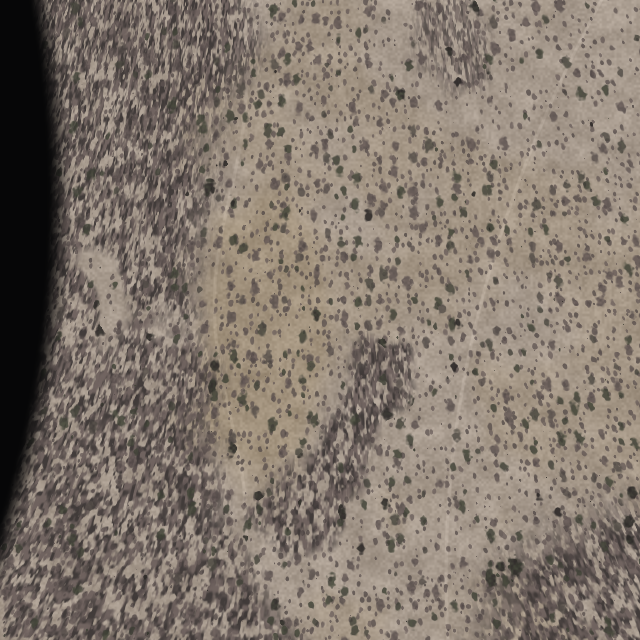
Write a three.js fragment shader that draws this texture.

```glsl
// Aerial view of dry scrubland: pale soil, scattered shrubs, leafless woods and a dark lens rim at left.
varying vec2 vUv;

#define SOIL_PALE vec3(0.72, 0.67, 0.62)
#define SOIL_DULL vec3(0.56, 0.51, 0.46)
#define DRY_GRASS vec3(0.61, 0.54, 0.43)
#define TWIGS vec3(0.41, 0.36, 0.35)
#define SHADE vec3(0.20, 0.18, 0.18)
#define EVERGREEN vec3(0.25, 0.27, 0.21)
#define RIM vec3(0.025, 0.025, 0.028)
#define SHRUB_CELLS 46.0
#define BUSH_CELLS 88.0
#define TREE_CELLS 29.0
#define CROWN_STRETCH 1.5

float hash(vec2 p) {
  return fract(sin(dot(p, vec2(127.1, 311.7))) * 43758.5453);
}

float noise(vec2 p) {
  vec2 i = floor(p), f = fract(p);
  f = f * f * (3.0 - 2.0 * f);
  return mix(mix(hash(i), hash(i + vec2(1.0, 0.0)), f.x),
             mix(hash(i + vec2(0.0, 1.0)), hash(i + 1.0), f.x), f.y);
}

float fbm(vec2 p) {
  float sum = 0.0, gain = 0.53;
  for (int i = 0; i < 4; i++) {
    sum += gain * noise(p);
    p = mat2(1.6, 1.2, -1.2, 1.6) * p + 7.3;
    gain *= 0.5;
  }
  return sum;
}

// Soft blob, 1 inside and 0 outside
float blob(vec2 p, vec2 center, vec2 radius) {
  return 1.0 - smoothstep(0.65, 1.25, length((p - center) / radius));
}

float capsule(vec2 p, vec2 a, vec2 b) {
  vec2 ab = b - a;
  return length(p - a - ab * clamp(dot(p - a, ab) / dot(ab, ab), 0.0, 1.0));
}

// Sideways lean of the crowns, changing across the view
float lean(float x) {
  return mix(0.5, -0.45, x);
}

// Where the closed woods stand, from 0 to 1
float woodland(vec2 p) {
  vec2 q = p + 0.12 * (vec2(fbm(p * 10.0), fbm(p * 10.0 + 31.0)) - 0.5);
  float border = 0.315 + 0.5 * (q.y - 0.53) * (q.y - 0.53);
  float woods = 1.0 - smoothstep(-0.05, 0.025, q.x - border);
  float grove = capsule(q, vec2(0.59, 0.44), vec2(0.47, 0.18));
  woods = max(woods, 1.0 - smoothstep(0.035, 0.07, grove));
  woods = max(woods, blob(q, vec2(0.98, 0.0), vec2(0.23)));
  woods = max(woods, 0.75 * blob(q, vec2(0.70, 0.92), vec2(0.06, 0.07)));
  float clearing = blob(q, vec2(0.16, 0.54), vec2(0.026, 0.065));
  clearing = max(clearing, 0.6 * blob(q, vec2(0.25, 0.48), vec2(0.05, 0.025)));
  return woods * (1.0 - clearing);
}

// Jittered ragged crowns: x = cover, y = random tone
vec2 crowns(vec2 p, float cells, float chance, float salt) {
  vec2 axis = normalize(vec2(lean(p.x), 1.0));
  vec2 grid = p * cells, best = vec2(0.0);
  float ragged = 0.8 * (noise(p * 210.0 + salt) - 0.5);
  for (int y = -1; y <= 1; y++) {
    for (int x = -1; x <= 1; x++) {
      vec2 cell = floor(grid) + vec2(float(x), float(y));
      vec2 id = cell + salt;
      vec2 d = grid - cell - 0.15 - 0.7 * vec2(hash(id), hash(id + 17.3));
      d = vec2(dot(d, vec2(axis.y, -axis.x)), dot(d, axis) / CROWN_STRETCH);
      float size = mix(0.16, 0.36, hash(id + 53.9));
      size *= smoothstep(0.0, 0.12, chance - hash(id + 41.7));
      float cover = 1.0 - smoothstep(0.55, 1.15, length(d) / max(size, 0.001) + ragged);
      if (cover > best.x) best = vec2(cover, hash(id + 71.1));
    }
  }
  return best;
}

void main() {
  vec2 p = vUv;
  float woods = woodland(p);
  float patches = fbm(p * 6.0 + 3.0);
  float grain = noise(p * 260.0);

  // Soil with dry grass, faint tracks and fine grain
  float pale = fbm(p * 34.0) * 0.9 + 0.5 * (grain - 0.5) + 0.15;
  vec3 color = mix(SOIL_DULL, SOIL_PALE, clamp(pale, 0.0, 1.0));
  float grass = blob(p, vec2(0.41, 0.47), vec2(0.10, 0.24)) + 0.5 * smoothstep(0.45, 0.7, patches);
  color = mix(color, DRY_GRASS + 0.12 * (pale - 0.5), 0.55 * min(grass, 1.0));
  float track = abs(p.x - 0.36 - 0.025 * sin(p.y * 9.0));
  track = min(track, abs(p.x - 0.70 - 0.3 * (p.y - 0.2) * p.y));
  color += 0.05 * (1.0 - smoothstep(0.001, 0.004, track)) * (1.0 - woods);

  // Leafless canopy drawn as short leaning streaks
  vec2 s = vec2(p.x - p.y * lean(p.x), p.y);
  float streak = 0.6 * noise(s * vec2(130.0, 75.0)) + 0.4 * noise(s * vec2(270.0, 150.0));
  float canopy = woods * smoothstep(0.27, 0.57, streak + 0.25 * (patches - 0.5));
  vec3 bark = mix(SHADE, TWIGS, smoothstep(0.15, 0.75, noise(s * vec2(190.0, 100.0) + 9.0)));
  color = mix(color, bark, 0.88 * canopy);

  // Small bushes, shrubs, then evergreen trees gathered along the wood edges
  float open = smoothstep(0.25, 0.7, patches);
  vec2 bush = crowns(p, BUSH_CELLS, 0.28 + 0.25 * open, 5.0);
  color = mix(color, mix(SHADE, TWIGS, 0.4 + 0.6 * bush.y), 0.72 * bush.x);
  vec2 shrub = crowns(p, SHRUB_CELLS, 0.28 + 0.3 * open, 23.0);
  vec3 leaf = mix(mix(EVERGREEN, TWIGS, smoothstep(0.25, 0.6, shrub.y)), SHADE, 0.55 * grain);
  color = mix(color, leaf, 0.8 * shrub.x);
  vec2 tree = crowns(p, TREE_CELLS, 0.07 + 0.9 * woods * (1.0 - woods), 61.0);
  color = mix(color, mix(SHADE * 0.8, EVERGREEN, grain * tree.y), 0.88 * tree.x);

  // Curved dark rim with a soft edge
  float rim = p.x - 0.095 + 0.3 * (p.y - 0.69) * (p.y - 0.69);
  color = mix(RIM, color, smoothstep(-0.022, 0.022, rim));
  gl_FragColor = vec4(color, 1.0);
}
```
